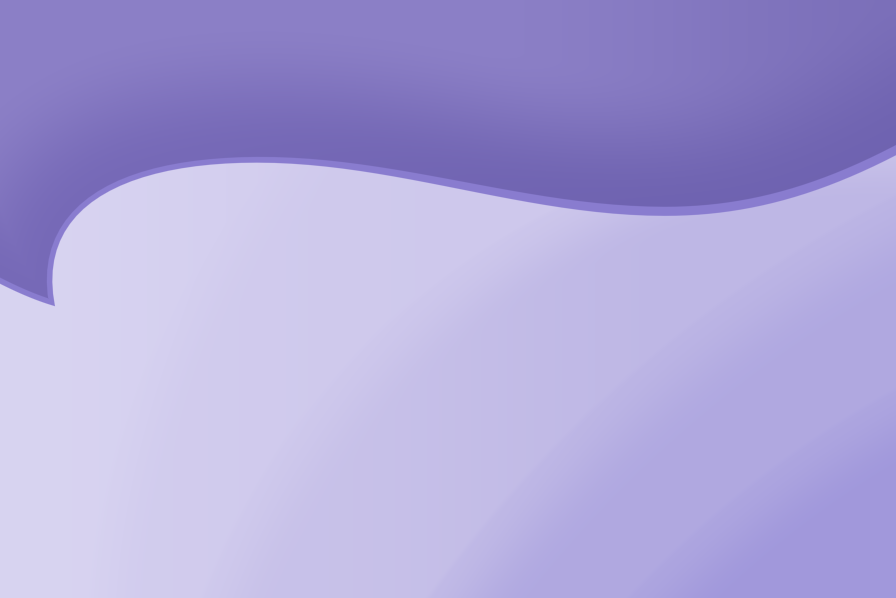
Give the GLSL for this background, as a WebGL 1 fragment shader.

```glsl
precision highp float;
// Violet wave with a bright rim over a pale lilac field of soft diagonal arcs.
uniform vec2 u_resolution;

const float ASPECT = 1.5;            // width of the layout, height is 1
const float RIM_THIN = 0.0092;
const float RIM_THICK = 0.0152;
const float SHADE_DEPTH = 0.23;      // reach of the dark shade above the rim
const float ARC_STEP = 0.2;          // share of each arc that starts at its edge

const vec3 PALE = vec3(0.845, 0.828, 0.943);
const vec3 MIST = vec3(0.804, 0.780, 0.923);
const vec3 LILAC = vec3(0.782, 0.757, 0.912);
const vec3 LILAC_DEEP = vec3(0.745, 0.718, 0.898);
const vec3 LAVENDER = vec3(0.690, 0.660, 0.880);
const vec3 PERIWINKLE = vec3(0.630, 0.596, 0.860);
const vec3 RIM = vec3(0.537, 0.486, 0.812);
const vec3 VIOLET = vec3(0.545, 0.498, 0.776);
const vec3 VIOLET_DUSK = vec3(0.482, 0.435, 0.725);
const vec3 SHADE_LEFT = vec3(0.463, 0.412, 0.718);
const vec3 SHADE_RIGHT = vec3(0.435, 0.388, 0.692);

// Points shared by the pieces of the wave outline.
const vec2 TIP = vec2(0.092, 0.488);
const vec2 CREST = vec2(0.430, 0.728);
const vec2 TROUGH = vec2(1.113, 0.639);

vec2 bezier(vec2 a, vec2 b, vec2 c, vec2 d, float t) {
  float s = 1.0 - t;
  return s * s * s * a + 3.0 * s * s * t * b + 3.0 * s * t * t * c + t * t * t * d;
}

float segmentDistance(vec2 p, vec2 a, vec2 b) {
  vec2 ab = b - a;
  float h = clamp(dot(p - a, ab) / dot(ab, ab), 0.0, 1.0);
  return length(p - a - ab * h);
}

// Keeps the nearest distance in x and flips the side in y for each crossing above p.
void addCurve(vec2 p, vec2 a, vec2 b, vec2 c, vec2 d, inout vec2 nearest) {
  vec2 from = a;
  for (int i = 1; i <= 24; i++) {
    vec2 to = bezier(a, b, c, d, float(i) / 24.0);
    nearest.x = min(nearest.x, segmentDistance(p, from, to));
    if ((from.x > p.x) != (to.x > p.x)) {
      float y = from.y + (to.y - from.y) * (p.x - from.x) / (to.x - from.x);
      if (y > p.y) nearest.y = -nearest.y;
    }
    from = to;
  }
}

// Signed distance to the wave outline, positive inside the violet.
float waveDistance(vec2 p) {
  vec2 nearest = vec2(10.0, 1.0);
  addCurve(p, vec2(-0.059, 0.557), vec2(-0.010, 0.530), vec2(0.040, 0.503), TIP, nearest);
  addCurve(p, TIP, vec2(0.059, 0.658), vec2(0.215, 0.728), CREST, nearest);
  addCurve(p, CREST, vec2(0.664, 0.728), vec2(0.879, 0.639), TROUGH, nearest);
  addCurve(p, TROUGH, vec2(1.260, 0.639), vec2(1.396, 0.678), vec2(1.563, 0.775), nearest);
  return nearest.x * nearest.y;
}

// Coverage of a large disc: a faint edge, then a soft ramp inwards.
float arc(vec2 p, vec2 centre, float radius, float softness) {
  float depth = radius - length(p - centre);
  return mix(smoothstep(0.0, softness, depth), smoothstep(0.0, 0.012, depth), ARC_STEP);
}

vec3 field(vec2 p) {
  vec3 color = mix(PALE, MIST, 0.75 * smoothstep(0.0, 0.75, p.x));
  color = mix(color, MIST, 0.5 * arc(p, vec2(1.367, -0.094), 1.225, 0.10));
  vec3 lilac = mix(LILAC, LILAC_DEEP, smoothstep(0.5, 1.15, p.x));
  color = mix(color, lilac, arc(p, vec2(1.467, -0.430), 1.213, 0.12));
  color = mix(color, LAVENDER, arc(p, vec2(2.492, -1.271), 2.189, 0.146));
  return mix(color, PERIWINKLE, arc(p, vec2(2.361, -1.219), 1.795, 0.127));
}

vec3 wave(vec2 p, float depth) {
  vec3 light = mix(VIOLET, VIOLET_DUSK, smoothstep(0.8, 1.55, p.x));
  vec3 shade = mix(SHADE_LEFT, SHADE_RIGHT, smoothstep(0.2, 1.2, p.x));
  return mix(shade, light, smoothstep(0.0, SHADE_DEPTH, depth));
}

void main() {
  vec2 p = gl_FragCoord.xy / u_resolution * vec2(ASPECT, 1.0);
  float blur = 0.75 / u_resolution.y;
  float d = waveDistance(p);
  float rimWidth = mix(RIM_THIN, RIM_THICK, smoothstep(0.3, 1.1, p.x));

  vec3 violet = mix(RIM, wave(p, d - rimWidth), smoothstep(-blur, blur, d - rimWidth));
  vec3 color = mix(field(p), violet, smoothstep(-blur, blur, d));
  gl_FragColor = vec4(color, 1.0);
}
```
